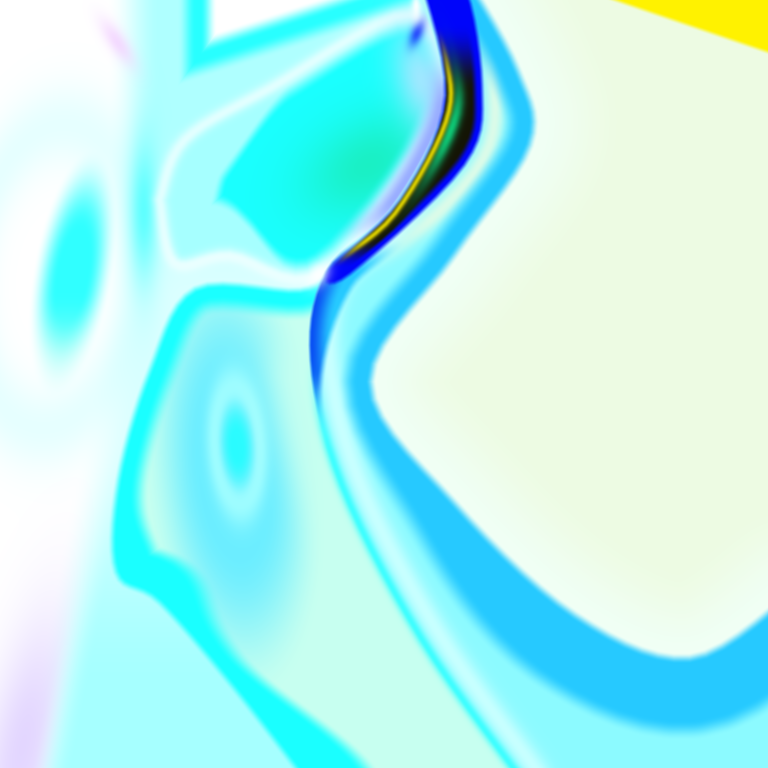
A Shadertoy shader for this background:

```glsl
const int KNOTS = 9;
const int STEPS = 7;
const vec3 WHITE = vec3(1);
const vec3 CREAM = vec3(.93, .985, .89);
const vec3 MINT = vec3(.78, 1, .94);
const vec3 PALE = vec3(.65, 1, 1);
const vec3 CYAN = vec3(.1, 1, 1);
const vec3 SKY = vec3(.42, .93, 1);
const vec3 AZURE = vec3(.15, .79, 1);
const vec3 BLUE = vec3(0, .02, .98);
const vec3 INK = vec3(.08, .08, .02);
const vec3 GREEN = vec3(.05, .85, .5);
const vec3 LILAC = vec3(.6, .68, 1);
const vec3 YELLOW = vec3(1, .95, 0);

// Knots of the flowing contours
const vec2 SHORE[KNOTS] = vec2[](vec2(.602,1.039), vec2(.674,.909), vec2(.69,.811), vec2(.592,.668),
  vec2(.483,.503), vec2(.592,.345), vec2(.749,.199), vec2(.898,.143), vec2(1.029,.225));
const vec2 STREAM[KNOTS] = vec2[](vec2(.54,1.026), vec2(.573,.922), vec2(.573,.844), vec2(.508,.727),
  vec2(.424,.646), vec2(.404,.531), vec2(.443,.368), vec2(.547,.167), vec2(.677,-.016));
const vec2 LENS[KNOTS] = vec2[](vec2(.544,1.039), vec2(.602,1.026), vec2(.628,.889), vec2(.605,.785),
  vec2(.456,.643), vec2(.428,.649), vec2(.521,.74), vec2(.579,.876), vec2(.544,1.039));
const vec2 CELL[KNOTS] = vec2[](vec2(.208,.74), vec2(.241,.818), vec2(.352,.885), vec2(.534,.98),
  vec2(.573,.857), vec2(.423,.648), vec2(.299,.668), vec2(.228,.659), vec2(.208,.74));
const vec2 RIM[KNOTS] = vec2[](vec2(.432,.651), vec2(.391,.622), vec2(.254,.624), vec2(.195,.518),
  vec2(.154,.375), vec2(.151,.255), vec2(.208,.215), vec2(.306,.102), vec2(.417,-.042));

vec2 p;
vec3 col = WHITE;

// Signed distance to a Catmull-Rom curve: positive on its right or inside
float curve(vec2 k[KNOTS]) {
  float best = 9., side = -1.;
  vec2 a = k[0];
  for (int i = 0; i < KNOTS - 1; i++) {
    vec2 k0 = k[max(i - 1, 0)], k1 = k[i], k2 = k[i + 1], k3 = k[min(i + 2, KNOTS - 1)];
    for (int j = 1; j <= STEPS; j++) {
      float t = float(j) / float(STEPS);
      vec2 b = k1 + .5 * t * (k2 - k0 + t * (2. * k0 - 5. * k1 + 4. * k2 - k3
        + t * (3. * (k1 - k2) + k3 - k0)));
      vec2 ab = b - a, ap = p - a;
      vec2 gap = ap - ab * clamp(dot(ap, ab) / max(dot(ab, ab), 1e-9), 0., 1.);
      best = min(best, dot(gap, gap));
      if ((a.y > p.y) != (b.y > p.y) && ap.x > ab.x * ap.y / ab.y) side = -side;
      a = b;
    }
  }
  return side * sqrt(best);
}

float fill(float d, float soft) { return smoothstep(-soft, soft, d); }
float band(float d, float center, float width) { d = (d - center) / width; return exp(-d * d); }

// Radius in a tilted ellipse, 1 on its outline
float oval(float x, float y, float rx, float ry, float tilt) {
  float c = cos(tilt), s = sin(tilt);
  return length(mat2(c, -s, s, c) * (p - vec2(x, y)) / vec2(rx, ry));
}

void paint(vec3 color, float cover) { col = mix(col, color, cover); }
void glow(vec3 color, float cover, float radius) { paint(color, cover * band(radius, 0., 1.)); }

void mainImage(out vec4 fragColor, in vec2 fragCoord) {
  p = fragCoord / iResolution.xy;
  float y = p.y;
  float shore = curve(SHORE), stream = curve(STREAM), lens = curve(LENS);
  float cell = curve(CELL), rim = curve(RIM);

  // White haze on the left
  float haze = p.x - .06 - .19 * min(y, .6);
  float tint = mix(1., .4, smoothstep(.1, .45, y)) + .5 * smoothstep(.6, .85, y);
  paint(PALE, fill(haze, .035) * tint);
  glow(vec3(.89, .84, 1), fill(-haze, .02), oval(.03, .03, .05, .17, -.2));
  glow(vec3(.95, .82, 1), .8, oval(.153, .945, .012, .035, .6));
  paint(PALE, .28 * band(oval(.07, .64, .12, .22, -.1), .9, .25));
  glow(CYAN, .6, oval(.187, .725, .018, .09, 0.));
  paint(mix(CYAN, MINT, .6 * smoothstep(.62, .52, y)),
    .9 * smoothstep(1.12, .4, oval(.095, .643, .047, .148, -.17)));

  // Wedge and its white pocket at the top
  float wedge = min(p.x - .235, .95 * (y - .901 - .324 * (p.x - .26)));
  paint(CYAN, .9 * fill(wedge - .008, .012));
  paint(WHITE, fill(wedge - .037, .011));

  // Upper cell with its bright pool
  paint(PALE, fill(cell, .008));
  paint(WHITE, .65 * band(cell, 0., .009));
  float pool = fill(cell - .018 - .057 * smoothstep(.38, .27, p.x), .011);
  paint(CYAN, pool);
  glow(vec3(.1, .94, .77), pool, oval(.48, .785, .09, .06, .5));
  glow(vec3(.68, .9, 1), .9, oval(.55, .895, .035, .07, .25));
  paint(LILAC, band(stream, -.004, .014) * smoothstep(.68, .74, y) * smoothstep(.93, .86, y));
  glow(BLUE, .7, oval(.543, .957, .008, .018, -.4));

  // Lower cell: cyan rim, mint lip and nested eye
  float lip = rim - .028 - .03 * band(y, .26, .06) - .045 * smoothstep(.15, 0., y);
  float eye = oval(.309, .42, .033, .085, .06);
  vec3 body = mix(MINT, SKY, smoothstep(1.15, .4, oval(.305, .39, .105, .27, .08)));
  body = mix(body, PALE, .85 * band(eye, .9, .35));
  body = mix(body, CYAN, .8 * smoothstep(.8, .2, eye));
  paint(CYAN, fill(rim, .006));
  paint(body, fill(lip, .013));
  paint(MINT, .8 * band(stream, -.02, .04) * smoothstep(.6, .5, y));

  // Stream: pale flow, fine lines and a blue sliver
  float inside = fill(stream, .003);
  paint(vec3(.55, .98, 1), inside);
  paint(vec3(.78, 1, 1), inside * band(stream, .025, .016));
  paint(CREAM, inside * .8 * band(lens, -.016, .012) * smoothstep(.64, .72, y));
  float sliver = fill(.004 + .036 * smoothstep(.45, .64, y) - stream, .006);
  sliver *= smoothstep(.43, .52, y) * smoothstep(.69, .64, y);
  paint(mix(vec3(.03, .3, .95), AZURE, smoothstep(0., .03, stream)), inside * sliver);
  paint(CYAN, .7 * band(stream, .002, .007) * smoothstep(.55, .4, y));

  // Azure belt and cream field
  paint(AZURE, fill(shore + mix(.094, .031, smoothstep(.1, .5, y)), .013));
  paint(mix(vec3(.94, 1, .96), CREAM, smoothstep(0., .12, shore)), fill(shore, .007));

  // Dark lens with a green and yellow inner edge
  float heart = smoothstep(.97, .88, y) * smoothstep(.65, .69, y);
  float depth = lens + .012 * band(stream, .008, .01);
  vec3 glass = mix(BLUE, INK, heart * smoothstep(.005, .015, depth));
  glass = mix(glass, GREEN, .9 * band(stream, .018, .008) * band(y, .83, .07));
  glass = mix(glass, YELLOW * .83, band(stream, .008, .004) * heart);
  paint(glass, fill(lens, .004));
  glow(WHITE, .85, oval(.415, .642, .012, .018, -.6));
  glow(WHITE, .9, oval(.542, .992, .006, .018, 0.));

  // Yellow corner
  paint(YELLOW, fill(y - 1. + .34 * (p.x - .8), .004));
  fragColor = vec4(col, 1);
}
```
